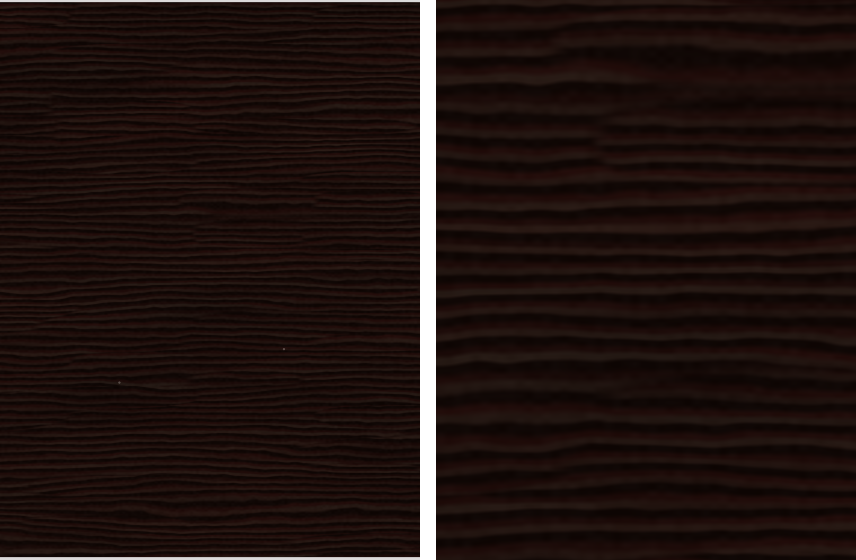
Left: the whole. Right: its middle third, enlarged.
Reproduce this texture procedurally as a Shadertoy shader.

```glsl
const vec3 SHADOW = vec3(0.060, 0.027, 0.018);
const vec3 RED_BROWN = vec3(0.132, 0.049, 0.039);
const vec3 RIDGE_GREY = vec3(0.140, 0.099, 0.078);
const vec3 RIDGE_WARM = vec3(0.158, 0.092, 0.072);
const vec3 BORDER = vec3(0.86, 0.85, 0.85);
const float RIDGES = 70.0;
const float BORDER_TOP = 0.004;
const float BORDER_BOTTOM = 0.005;
const float GRAIN = 0.018;
const float SPECK_CHANCE = 0.003;

float hash(vec2 p) {
    vec3 q = fract(vec3(p.xyx) * 0.1031);
    q += dot(q, q.yzx + 33.33);
    return fract((q.x + q.y) * q.z);
}

float noise(vec2 p) {
    vec2 i = floor(p), f = fract(p);
    f = f * f * (3.0 - 2.0 * f);
    return mix(mix(hash(i), hash(i + vec2(1, 0)), f.x),
               mix(hash(i + vec2(0, 1)), hash(i + vec2(1, 1)), f.x), f.y);
}

// Ridge count up to this height, bent by long and short waves
float ridgePhase(vec2 p, float seed) {
    float bend = 1.7 * noise(p * vec2(3.0, 17.0) + seed);
    float wobble = 0.45 * noise(p * vec2(13.0, 42.0) + seed * 1.7);
    float tremor = 0.16 * noise(p * vec2(55.0, 80.0) + seed * 2.3);
    return p.y * RIDGES + bend + wobble + tremor;
}

// One ridge upwards: shadow, grey crest, red-brown slope
// x: crest amount, y: slope amount
vec2 ridgeProfile(float phase) {
    float f = fract(phase);
    float crest = smoothstep(0.12, 0.34, f) * (1.0 - smoothstep(0.42, 0.68, f));
    float slope = smoothstep(0.15, 0.55, f) * (1.0 - smoothstep(0.68, 1.0, f));
    return vec2(crest, slope);
}

void mainImage(out vec4 fragColor, in vec2 fragCoord) {
    vec2 p = fragCoord / iResolution.y;
    float pixel = 1.0 / iResolution.y;

    // Two ridge sets swap along their length, which makes forks and breaks
    float swap = smoothstep(0.46, 0.54, noise(p * vec2(4.5, 31.0) + 60.0));
    vec2 ridge = mix(ridgeProfile(ridgePhase(p, 7.0)),
                     ridgeProfile(ridgePhase(p, 23.0)), swap);

    // Uneven strength of crest and slope
    float crestGain = mix(0.45, 1.2, noise(p * vec2(7.0, 65.0) + 11.0));
    float slopeGain = mix(0.45, 1.15, noise(p * vec2(6.0, 48.0) + 37.0));
    float warmth = noise(p * vec2(5.0, 38.0) + 81.0);

    vec3 color = mix(SHADOW, RED_BROWN, min(ridge.y * slopeGain, 1.0));
    color = mix(color, mix(RIDGE_GREY, RIDGE_WARM, warmth),
                min(ridge.x * crestGain, 1.0));

    // Soft mottling and fine grain
    color *= 0.92 + 0.16 * noise(p * vec2(5.0, 7.0) + 19.0);
    color += GRAIN * (noise(p * vec2(190.0, 260.0)) - 0.5);

    // Rare pale specks
    vec2 grid = p * 30.0, cell = floor(grid);
    vec2 center = 0.2 + 0.6 * vec2(hash(cell + 5.0), hash(cell + 9.0));
    float speck = 1.0 - smoothstep(0.03, 0.09, length(fract(grid) - center));
    color += 0.22 * speck * step(hash(cell + 2.0), SPECK_CHANCE);

    // Pale strips at the top and bottom
    float edge = min(p.y - BORDER_BOTTOM, 1.0 - BORDER_TOP - p.y);
    color = mix(BORDER, color, smoothstep(-0.5 * pixel, 0.5 * pixel, edge));
    fragColor = vec4(color, 1.0);
}
```
